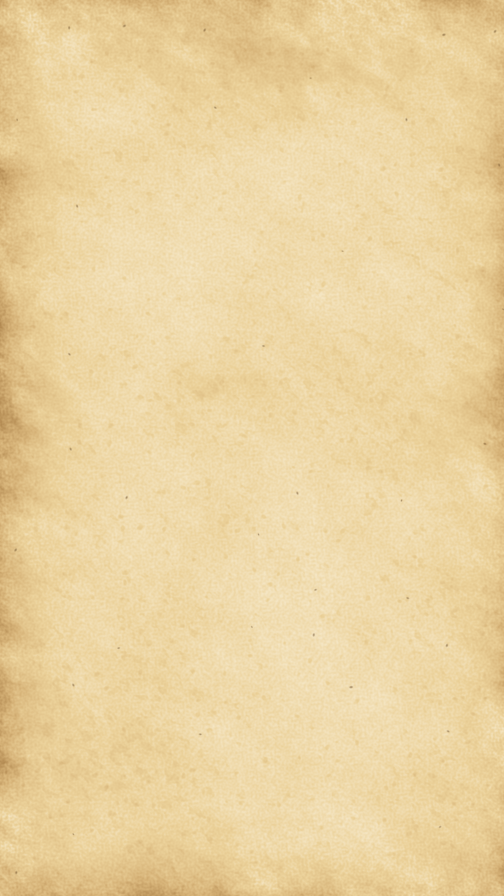
Write a Shadertoy shader that draws this texture.

```glsl
// Aged parchment: pale straw paper with soft mottling, fine grain, specks and browned edges.

const vec3 PALE  = vec3(0.950, 0.880, 0.725);
const vec3 STRAW = vec3(0.922, 0.820, 0.602);
const vec3 TAN   = vec3(0.840, 0.700, 0.470);
const vec3 BROWN = vec3(0.700, 0.540, 0.320);
const vec3 INK   = vec3(0.420, 0.300, 0.160);

vec2 hash2(vec2 cell) {
    vec3 h = fract(cell.xyx * vec3(0.1031, 0.1030, 0.0973));
    h += dot(h, h.yzx + 33.33);
    return fract((h.xx + h.yz) * h.zy);
}

// Gradient noise, roughly -0.7 to 0.7
float cornerSlope(vec2 cell, vec2 offset) {
    float angle = 6.2832 * hash2(cell).x;
    return dot(vec2(cos(angle), sin(angle)), offset);
}

float gradientNoise(vec2 p) {
    vec2 i = floor(p), f = fract(p);
    vec2 w = f * f * f * (f * (f * 6.0 - 15.0) + 10.0);
    vec2 e = vec2(1.0, 0.0);
    float low  = mix(cornerSlope(i, f), cornerSlope(i + e.xy, f - e.xy), w.x);
    float high = mix(cornerSlope(i + e.yx, f - e.yx), cornerSlope(i + e.xx, f - e.xx), w.x);
    return mix(low, high, w.y);
}

float fbm(vec2 p, int octaves, float gain) {
    float sum = 0.0, amplitude = 1.0;
    for (int k = 0; k < octaves; k++) {
        sum += amplitude * gradientNoise(p);
        p = mat2(1.6, 1.2, -1.2, 1.6) * p + 17.3;
        amplitude *= gain;
    }
    return sum;
}

// Soft round discoloration
float stain(vec2 p, vec2 center, vec2 radius) {
    vec2 d = (p - center) / radius;
    return exp(-dot(d, d));
}

// One random small oval per grid cell, present with the given chance
float specks(vec2 p, float cells, float chance, float radius, float blur) {
    vec2 id = floor(p * cells);
    vec2 pick = hash2(id + 71.0);
    vec2 center = (id + 0.25 + 0.5 * hash2(id + 13.0)) / cells;
    float angle = 6.2832 * pick.y;
    vec2 d = mat2(cos(angle), sin(angle), -sin(angle), cos(angle)) * (p - center);
    d.x *= 0.7;
    float size = radius * mix(0.4, 1.0, pick.y);
    return step(pick.x, chance) * (1.0 - smoothstep(size - blur, size + blur, length(d)));
}

// Browning that fades inward from one side
float edgeBurn(float dist, float width, float strength) {
    return strength * exp(-max(dist, 0.0) / width);
}

vec3 paperColor(float age) {
    vec3 color = mix(PALE, STRAW, clamp(age / 0.2, -0.3, 1.0));
    color = mix(color, TAN, clamp((age - 0.2) / 0.45, 0.0, 1.0));
    return mix(color, BROWN, clamp((age - 0.65) / 0.55, 0.0, 1.0));
}

void mainImage(out vec4 fragColor, in vec2 fragCoord) {
    vec2 p = fragCoord / iResolution.y;
    float width = iResolution.x / iResolution.y;
    float pixel = 1.0 / iResolution.y;

    // Mottling, stretched along a falling diagonal
    vec2 slanted = vec2(dot(p, vec2(0.8, -0.6)), dot(p, vec2(0.6, 0.8)));
    float clouds = fbm(p * 5.0 + 3.7, 5, 0.5);
    float streaks = fbm(slanted * vec2(13.0, 22.0) + 8.1, 5, 0.65);
    float flecks = fbm(slanted * vec2(50.0, 75.0) + 31.0, 3, 0.7);
    float age = 0.092 + 0.10 * clouds + 0.065 * streaks;
    age += 0.13 * smoothstep(0.25, 0.85, flecks + 0.5 * clouds);

    // Browned edges, uneven along their length
    float burn = edgeBurn(p.x, 0.029, 0.68)
               + edgeBurn(width - p.x, 0.023, 0.45)
               + edgeBurn(1.0 - p.y, 0.036, 0.58)
               + edgeBurn(p.y, 0.031, 0.56);
    age += burn * clamp(0.85 + 0.9 * clouds + 0.6 * streaks, 0.2, 1.7);

    // Broad stains
    float stains = 0.20 * stain(p, vec2(0.58 * width, 0.93), vec2(0.14, 0.05))
                 + 0.22 * stain(p, vec2(0.03 * width, 0.52), vec2(0.06, 0.06))
                 + 0.11 * stain(p, vec2(0.97 * width, 0.51), vec2(0.09, 0.10))
                 + 0.10 * stain(p, vec2(0.43 * width, 0.56), vec2(0.06, 0.03));
    age += stains * clamp(0.8 + streaks, 0.2, 1.6);

    // Woven fibres and fine grain
    float weave = gradientNoise(p * vec2(80.0, 330.0)) + gradientNoise(p * vec2(330.0, 80.0) + 9.0);
    float grain = gradientNoise(slanted * 330.0 + 5.0);
    age += (0.055 * weave + 0.13 * grain) * (1.0 + 1.5 * min(burn, 0.6));

    // Faint tan flecks and rare dark specks
    age += 0.16 * specks(p, 62.0, 0.16, 0.0024, 0.0012);
    vec3 color = paperColor(age);
    float dark = specks(p + 0.37, 19.0, 0.13, 0.0011, pixel);
    color = mix(color, INK, 0.55 * dark);

    fragColor = vec4(color, 1.0);
}
```
